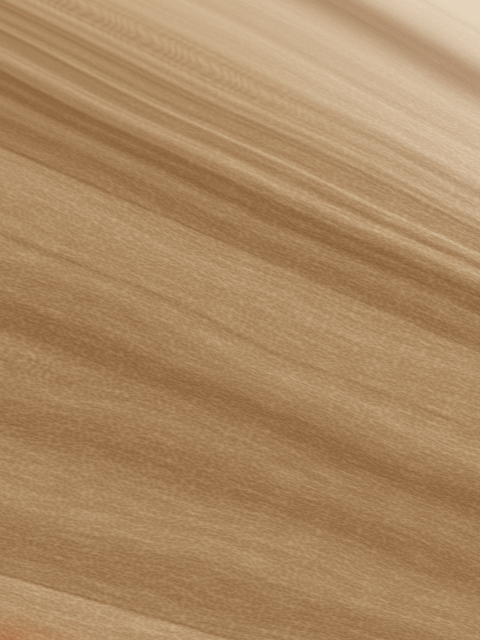
This texture is drawn by a Shadertoy shader. Its source:

```glsl
#define VANISH vec2(4.56, -1.19)
#define DARK_WOOD vec3(0.53, 0.38, 0.235)
#define PALE_WOOD vec3(0.86, 0.77, 0.64)
#define TONE_CURVE vec3(1.0, 1.12, 1.25)
#define UPPER_SEAM 0.772
#define LOWER_SEAM 0.104
#define SEAM_WIDTH 0.003
#define STREAK_GAIN 0.21
#define FIBRE_GAIN 0.17
#define SPECK_GAIN 0.26

vec2 hash2(vec2 c) {
    return fract(sin(vec2(dot(c, vec2(127.1, 311.7)), dot(c, vec2(269.5, 183.3)))) * 43758.5);
}

// Cellular noise: distance to the nearest scattered point, centred near zero
float cells(vec2 p) {
    vec2 id = floor(p), f = p - id;
    float nearest = 4.0;
    for (int y = -1; y <= 1; y++)
    for (int x = -1; x <= 1; x++) {
        vec2 o = vec2(x, y);
        vec2 d = o + hash2(id + o) - f;
        nearest = min(nearest, dot(d, d));
    }
    return sqrt(nearest) - 0.43;
}

// Soft stripe of given centre and half width
float band(float x, float centre, float width) {
    float d = (x - centre) / width;
    return exp(-d * d);
}

// Layered sines running across the grain
float streaks(float across, float along) {
    float sum = 0.0, freq = 62.0, amp = 0.55;
    for (int i = 0; i < 5; i++) {
        float k = float(i);
        float bend = 1.7 * sin(across * freq * 0.37 + along * 1.3 + k * 2.1);
        sum += amp * sin(across * freq + bend + along * (0.8 + 0.5 * k) + k * 4.7);
        freq *= 1.63;
        amp *= 0.76;
    }
    return sum;
}

float lowerPlank(float w, float along) {
    float tone = 0.37 + 0.15 * band(w, 0.70, 0.08);
    tone += 0.14 * band(w, 0.575, 0.03) * smoothstep(-0.1, 0.3, along);
    tone -= 0.19 * band(w, 0.50, 0.05);
    tone += 0.13 * band(w, 0.465, 0.014) * smoothstep(0.1, -0.2, along);
    tone -= 0.13 * band(w, 0.35, 0.035);
    tone += 0.08 * band(w, 0.26, 0.04);
    tone -= 0.10 * band(w, 0.16, 0.035);
    return tone - 0.12 * band(w, 0.63, 0.004);
}

float upperPlank(float w) {
    float tone = mix(0.27, 0.78, smoothstep(0.85, 1.13, w));
    tone -= 0.13 * band(w, 1.055, 0.025);
    tone -= 0.45 * band(w, 1.275, 0.035);
    return tone + 0.16 * smoothstep(1.30, 1.40, w);
}

void mainImage(out vec4 fragColor, in vec2 fragCoord) {
    vec2 uv = fragCoord / iResolution.y;

    // Grain lines converge on a far point; across is their height at the left edge
    float across = (uv.y - VANISH.y) / (VANISH.x - uv.x) * VANISH.x + VANISH.y;
    float along = dot(uv, vec2(0.92, -0.39));
    float wave = across + 0.010 * sin(along * 6.0 + across * 9.0)
                        + 0.004 * sin(along * 15.0 - across * 23.0);
    float focus = 1.0 - 0.8 * smoothstep(0.55, 1.0, uv.y);

    // Planks
    float upper = smoothstep(-SEAM_WIDTH, SEAM_WIDTH, across - UPPER_SEAM);
    float lowest = smoothstep(SEAM_WIDTH, -SEAM_WIDTH, across - LOWER_SEAM);
    float tone = mix(lowerPlank(wave, along), upperPlank(mix(across, wave, 0.4)), upper);
    float corner = band(across, 0.0, 0.035) * smoothstep(0.25, 0.0, uv.x);
    tone = mix(tone, 0.56 - 0.25 * corner, lowest);

    // Broad streaks, strongest above the upper seam
    float gain = 0.045 + upper * STREAK_GAIN * band(across, 0.96, 0.11);
    tone += gain * streaks(mix(wave, across, 0.6 * upper), along);

    // Curly figure: short ripples across the grain
    float curl = band(wave, 1.055, 0.025) + band(wave, 0.445, 0.022) + 0.6 * band(wave, 0.18, 0.03);
    float ripple = sin(along * 420.0 + 3.0 * sin(along * 61.0) + 2.0 * sin(across * 190.0));
    tone += 0.045 * curl * ripple * smoothstep(0.35, -0.1, along);

    // Fibres and fine specks
    vec2 grain = vec2(along, wave);
    tone += focus * FIBRE_GAIN * cells(grain * vec2(16.0, 150.0));
    tone += focus * SPECK_GAIN * cells(grain * vec2(120.0, 260.0) + 17.0);

    // Seam shadows
    float shadow = band(across, UPPER_SEAM, SEAM_WIDTH) * (1.0 - uv.x);
    shadow += band(across, LOWER_SEAM, SEAM_WIDTH);
    tone -= 0.18 * shadow;

    // Pale sheen in the far corner
    float sheen = smoothstep(1.15, 1.75, uv.x + uv.y);
    tone = clamp(tone + 0.18 * sheen, 0.0, 1.1);

    vec3 colour = mix(DARK_WOOD, PALE_WOOD, pow(vec3(tone), TONE_CURVE));
    colour += vec3(0.05, -0.01, -0.02) * corner * lowest + vec3(0.0, 0.01, 0.04) * sheen;
    fragColor = vec4(colour, 1.0);
}
```
